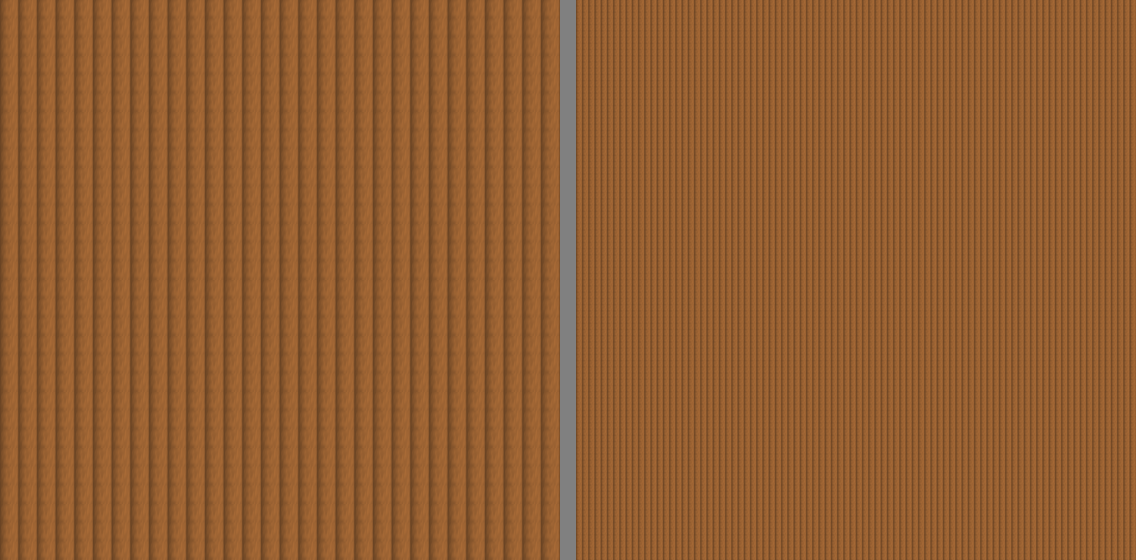
Left, the tile; right, the same tile 3 across and 3 down.
This texture is drawn by a Shadertoy shader. Its source:

```glsl
// Narrow rounded wooden slats standing side by side, built from one small square tile.
// Each tile has a shaded cross profile, slanted fibre streaks and a soft dark blotch;
// all noise wraps on the tile, so the surface repeats without a seam.

const vec2  REPEATS      = vec2(30.0);             // tiles across and down
const vec3  WOOD_LIGHT   = vec3(0.640, 0.405, 0.207);
const vec3  WOOD_DARK    = vec3(0.425, 0.272, 0.143);
const float LEFT_SHADE   = 0.235;                  // shadow falloff, in slat widths
const float LEFT_POWER   = 1.3;                    // roundness of the left shadow
const float RIGHT_SHADE  = 0.042;
const vec2  FIBRE_CELLS  = vec2(16.0, 4.0);        // fibre noise cells per tile
const float FIBRE_SLANT  = 2.0;                    // whole cells of shear per tile
const float FIBRE_DEPTH  = 0.34;
const vec2  MOTTLE_CELLS = vec2(4.0, 3.0);
const float MOTTLE_DEPTH = 0.20;
const vec2  BLOTCH_POS   = vec2(0.42, 0.06);       // within the tile
const vec2  BLOTCH_SIZE  = vec2(0.32, 0.17);
const float BLOTCH_DEPTH = 0.22;
const int   SAMPLES      = 2;                      // per pixel side

// Integer hash of a lattice point, 0 to 1
float hash(vec2 cell, uint seed) {
    uvec2 c = uvec2(cell);
    uint h = c.x * 1597u + c.y * 51749u + seed * 7919u;
    h = (h ^ (h >> 15)) * 73471u;
    h = (h ^ (h >> 13)) * 91193u;
    h ^= h >> 16;
    return float(h & 65535u) / 65535.0;
}

// Value noise that wraps after a whole number of cells
float wrapNoise(vec2 p, vec2 period, uint seed) {
    vec2 cell = floor(p);
    vec2 f = p - cell;
    f = f * f * (3.0 - 2.0 * f);
    vec2 a = mod(cell, period);
    vec2 b = mod(cell + 1.0, period);
    return mix(mix(hash(a, seed), hash(vec2(b.x, a.y), seed), f.x),
               mix(hash(vec2(a.x, b.y), seed), hash(b, seed), f.x), f.y);
}

// Shadow across a slat: a broad falloff from the left, a short one at the right
float slatShadow(float x) {
    return max(exp(-pow(x / LEFT_SHADE, LEFT_POWER)), exp((x - 1.0) / RIGHT_SHADE));
}

// Soft dark spot, measured around the tile edges
float blotch(vec2 tile) {
    vec2 d = fract(tile - BLOTCH_POS + 0.5) - 0.5;
    d /= BLOTCH_SIZE;
    return exp(-dot(d, d));
}

vec3 woodColor(vec2 uv) {
    vec2 tile = fract(uv * REPEATS);

    // Fibres and broad unevenness
    vec2 fibrePos = tile * FIBRE_CELLS - vec2(FIBRE_SLANT * tile.y, 0.0);
    float fibre = wrapNoise(fibrePos, FIBRE_CELLS, 1u) - 0.5;
    float mottle = wrapNoise(tile * MOTTLE_CELLS, MOTTLE_CELLS, 2u) - 0.5;

    // Combined darkness
    float darkness = slatShadow(tile.x)
                   + FIBRE_DEPTH * fibre
                   + MOTTLE_DEPTH * mottle
                   + BLOTCH_DEPTH * blotch(tile);
    return mix(WOOD_LIGHT, WOOD_DARK, clamp(darkness, -0.15, 1.05));
}

void mainImage(out vec4 fragColor, in vec2 fragCoord) {
    // Average a grid of samples to smooth the fine grain
    vec3 sum = vec3(0.0);
    for (int j = 0; j < SAMPLES; j++) {
        for (int i = 0; i < SAMPLES; i++) {
            vec2 offset = (vec2(i, j) + 0.5) / float(SAMPLES) - 0.5;
            sum += woodColor((fragCoord + offset) / iResolution.xy);
        }
    }
    fragColor = vec4(sum / float(SAMPLES * SAMPLES), 1.0);
}
```
